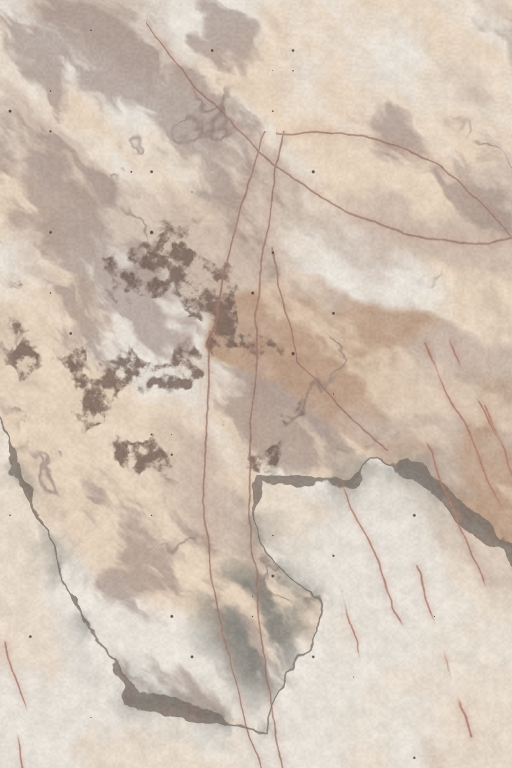
Reproduce this texture procedurally as a Shadertoy shader.

```glsl
// Veined breccia marble: cream stone with diagonal mauve clouds, a brown
// inclusion, pale slabs with ragged slate rims and thin rosy veins.
// Warped noise shapes every layer; layers are mixed from base to veins.

const vec3 WHITE = vec3(0.905, 0.880, 0.845);
const vec3 CREAM = vec3(0.895, 0.820, 0.735);
const vec3 TAUPE = vec3(0.780, 0.710, 0.655);
const vec3 BROWN = vec3(0.735, 0.620, 0.530);
const vec3 MAUVE = vec3(0.630, 0.560, 0.530);
const vec3 SLATE = vec3(0.500, 0.495, 0.470);
const vec3 UMBER = vec3(0.430, 0.355, 0.320);
const vec3 ROSE = vec3(0.680, 0.500, 0.440);
const float WARP = 0.075;
const float RAGGED = 0.022;
const float VEIN_WIDTH = 0.0011;
const float GRAIN = 0.045;
const float RED_VEINS = 9.0;

float hash(vec2 p) {
    return fract(sin(dot(p, vec2(127.1, 311.7))) * 43758.5453);
}

float noise(vec2 p) {
    vec2 i = floor(p), f = fract(p);
    f = f * f * (3.0 - 2.0 * f);
    return mix(mix(hash(i), hash(i + vec2(1, 0)), f.x),
               mix(hash(i + vec2(0, 1)), hash(i + vec2(1, 1)), f.x), f.y);
}

float fbm(vec2 p) {
    float sum = 0.0, amp = 0.5;
    for (int i = 0; i < 5; i++) {
        sum += amp * noise(p);
        p = mat2(0.8, 0.6, -0.6, 0.8) * p * 2.03 + 17.3;
        amp *= 0.52;
    }
    return sum;
}

float sq(float x) { return x * x; }

float segment(vec2 p, vec2 a, vec2 b) {
    vec2 d = b - a;
    return length(p - a - d * clamp(dot(p - a, d) / dot(d, d), 0.0, 1.0));
}

// Coverage of a line of given half width, smoothed over a pixel
float stroke(float dist, float width) {
    float px = 0.8 / iResolution.y;
    return 1.0 - smoothstep(max(width - px, 0.0), width + px, abs(dist));
}

float oval(vec2 p, vec2 centre, vec2 radius) {
    return 1.0 - smoothstep(0.3, 1.0, length((p - centre) / radius));
}

// Negative inside the two pale slabs
float slabDistance(vec2 p) {
    float left = min((p.y - 0.4 + 1.85 * p.x) / 2.1, p.y - 0.124 + 0.2 * p.x);
    float top = 0.385 + 0.035 * smoothstep(0.47, 0.51, p.x) - 0.9 * max(p.x - 0.51, 0.0);
    float side = 0.35 + 0.075 * exp(-sq((p.y - 0.19) / 0.07));
    return min(left, max((p.y - top) * 0.8, side - p.x));
}

// Negative inside the brown inclusion
float inclusionDistance(vec2 p) {
    float top = 0.66 - 0.4 * abs(p.x - 0.4);
    float bottom = 0.704 - 0.55 * p.x - 0.4 * max(p.x - 0.5, 0.0);
    return max(max(p.y - top, bottom - p.y), 0.28 - p.x);
}

void mainImage(out vec4 fragColor, in vec2 fragCoord) {
    vec2 p = fragCoord / iResolution.y;
    vec2 bend = vec2(fbm(p * 5.0), fbm(p * 5.0 + 31.0)) - 0.5;
    vec2 tear = vec2(fbm(p * 24.0 + 7.0), fbm(p * 24.0 + 53.0)) - 0.5;
    vec2 q = p + WARP * bend + RAGGED * tear;
    vec2 v = p + 0.028 * bend + 0.01 * tear;
    vec2 streak = vec2(dot(q, vec2(3.4, -3.0)), dot(q, vec2(7.3, 8.2)));
    float cloud = fbm(streak + 3.0);
    float fine = fbm(p * 70.0);

    // Cream base with diagonal clouds
    vec3 col = mix(WHITE, CREAM, smoothstep(0.36, 0.6, fbm(streak * 0.8 + 40.0)));
    col = mix(col, TAUPE, 0.75 * smoothstep(0.5, 0.66, cloud));
    float mauve = fbm(streak * 1.6 + 80.0) + 0.03 * smoothstep(0.35, 0.75, p.y);
    col = mix(col, MAUVE, smoothstep(0.55, 0.67, mauve) * (0.45 + 0.4 * fine));

    // Mottled brown inclusion
    float inBrown = 1.0 - smoothstep(-0.008, 0.006, inclusionDistance(q));
    vec3 brown = mix(BROWN, TAUPE, smoothstep(0.4, 0.66, fbm(q * 9.0 + 60.0)));
    float pale = smoothstep(0.56, 0.68, fbm(streak * 1.4 + 11.0));
    col = mix(col, mix(brown, CREAM, 0.7 * pale), 0.92 * inBrown);

    // Pale slabs
    float slab = slabDistance(q);
    float inSlab = 1.0 - smoothstep(-0.003, 0.003, slab);
    vec3 slabCol = mix(WHITE, CREAM, 0.6 * smoothstep(0.46, 0.68, fbm(q * 6.0 + 9.0)));
    slabCol = mix(slabCol, TAUPE, 0.5 * smoothstep(0.56, 0.72, cloud));
    col = mix(col, slabCol, inSlab);

    // Uneven slate rims and the slate patch between the slabs
    float swell = smoothstep(0.46, 0.7, fbm(p * 11.0 + 20.0));
    float halo = exp(-abs(slab) * 45.0) * smoothstep(0.42, 0.64, fbm(q * 22.0));
    float between = oval(q, vec2(0.34, 0.18), vec2(0.11, 0.12)) * (1.0 - inSlab);
    between *= smoothstep(0.4, 0.58, fbm(streak * 1.8));
    col = mix(col, SLATE, max(0.5 * halo, 0.85 * between));
    col = mix(col, mix(SLATE, UMBER, fine), 0.75 * stroke(slab, 0.0012 + 0.012 * swell));

    // Broken wispy lines
    float wisp = stroke((fbm(q * 7.0 + 90.0) - 0.5) * 0.1, 0.001) * (1.0 - inSlab);
    col = mix(col, MAUVE * 0.9, 0.65 * wisp * smoothstep(0.48, 0.62, fbm(p * 8.0 + 70.0)));

    // Granular umber blotches
    float cluster = max(oval(p, vec2(0.17, 0.55), vec2(0.2, 0.22)),
                        oval(p, vec2(0.32, 0.47), vec2(0.09, 0.12)));
    float blotch = smoothstep(0.6, 0.67, fbm(q * 17.0 + 25.0) + 0.1 * cluster);
    blotch *= smoothstep(0.0, 0.3, cluster) * smoothstep(0.34, 0.62, fine);
    col = mix(col, UMBER, 0.8 * blotch);

    // Long curved veins
    float bow = sq(v.y - 0.4);
    float tall = min(abs(v.x - 0.267 - 0.45 * bow), abs(v.x - 0.33 - 0.25 * bow));
    float across = abs(v.y - 0.69 - 1.5 * sq(v.x - 0.62)) * 0.8 + step(p.x, 0.19);
    float arch = abs(v.y - 0.83 + 3.0 * sq(max(v.x - 0.45, 0.0))) + step(p.x, 0.36);
    vec2 knee = vec2(0.39, 0.53);
    float inner = min(segment(v, vec2(0.36, 0.68), knee), segment(v, knee, vec2(0.51, 0.42)));
    float vein = min(min(tall + step(0.83, p.y), across), min(inner, arch));
    col = mix(col, mix(MAUVE, ROSE, 0.4) * 0.88, 0.75 * stroke(vein, VEIN_WIDTH));
    col = mix(col, ROSE, 0.22 * exp(-vein * 160.0));

    // Steep red veins, a few of them in the lower left corner
    for (float i = 0.0; i < RED_VEINS; i++) {
        vec2 rnd = vec2(hash(vec2(i, 1)), hash(vec2(i, 2)));
        vec2 a = i > RED_VEINS - 3.0 ? vec2(0.07 * rnd.x - 0.03, 0.17)
                                     : vec2(0.38, 0.16) + vec2(0.27, 0.42) * rnd;
        float d = segment(v, a, a + vec2(0.05 + 0.06 * rnd.y, -0.22));
        float strength = smoothstep(0.34, 0.55, noise(p * 18.0 + i));
        col = mix(col, ROSE, strength * (0.65 * stroke(d, VEIN_WIDTH) + 0.25 * exp(-d * 200.0)));
    }

    // Rare dark pits and grain
    vec2 id = floor(p * 38.0);
    float pit = stroke(length(fract(p * 38.0) - 0.5) / 38.0, 0.0022 * hash(id + 2.0));
    col = mix(col, UMBER * 0.6, 0.8 * pit * step(0.95, hash(id)));
    col += GRAIN * (noise(p * 330.0) - 0.5) + 0.09 * (fine - 0.5);
    fragColor = vec4(clamp(col, 0.0, 1.0), 1.0);
}
```
